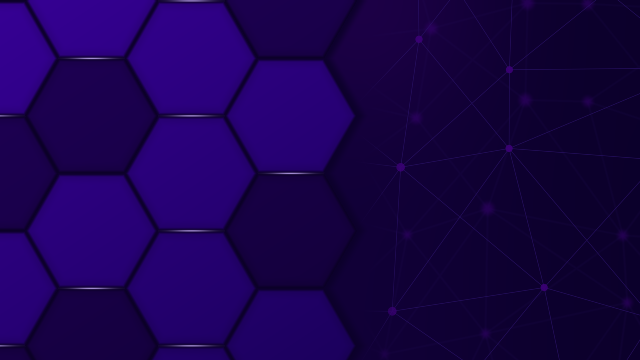
Give the GLSL for this background, as a Shadertoy shader.

```glsl
// Violet hexagon panels on the left, a faint web of linked nodes on the dark right side.

const float APOTHEM = 0.1597;
const vec2 HEX_STEP = vec2(0.2766, 0.3194);
const vec2 HEX_ORIGIN = vec2(-0.022, 0.199);
const float LAST_COLUMN = 3.0;
const vec3 GROOVE = vec3(0.045, 0.0, 0.165);
const vec3 GLINT = vec3(0.72, 0.62, 0.92);
const vec3 NODE = vec3(0.23, 0.0, 0.46);
const vec3 LINK = vec3(0.16, 0.07, 0.40);

float hash(vec2 p) {
    return fract(sin(dot(p, vec2(127.1, 311.7))) * 43758.5453);
}

float segmentDistance(vec2 p, vec2 a, vec2 b) {
    vec2 ab = b - a;
    return length(p - a - ab * clamp(dot(p - a, ab) / dot(ab, ab), 0.0, 1.0));
}

// Hexagons with flat tops
float slantDistance(vec2 q) {
    return dot(abs(q), vec2(0.866, 0.5)) - APOTHEM;
}

float hexDistance(vec2 q) {
    return max(abs(q.y) - APOTHEM, slantDistance(q));
}

vec2 hexCenter(vec2 id) {
    return HEX_ORIGIN + HEX_STEP * (id - vec2(0.0, 0.5 * mod(id.x, 2.0)));
}

vec2 hexCell(vec2 p) {
    vec2 best = vec2(0.0);
    float nearest = 1e3;
    float column = floor((p.x - HEX_ORIGIN.x) / HEX_STEP.x);
    for (int i = 0; i < 2; i++) {
        float x = column + float(i);
        float row = (p.y - HEX_ORIGIN.y) / HEX_STEP.y + 0.5 * mod(x, 2.0);
        vec2 id = vec2(x, floor(row + 0.5));
        float d = hexDistance(p - hexCenter(id));
        if (d < nearest) { nearest = d; best = id; }
    }
    return best;
}

// Raised panels alternate by row, except for one fully raised column
float isRaised(vec2 id) {
    float shift = id.x == 1.0 ? 1.0 : 0.0;
    return id.x == 2.0 || mod(id.y + shift, 2.0) < 0.5 ? 1.0 : 0.0;
}

vec3 panelColor(vec2 p, vec2 id) {
    vec2 q = p - hexCenter(id);
    float light = clamp(0.6 * p.y + 0.4 * (1.0 - p.x), 0.0, 1.0);
    vec3 sunken = mix(vec3(0.07, 0.0, 0.22), vec3(0.12, 0.0, 0.34), light);
    vec3 raised = mix(vec3(0.105, 0.0, 0.36), vec3(0.21, 0.0, 0.58), light);
    vec3 color = mix(sunken, raised, isRaised(id));
    float d = hexDistance(q);
    color = mix(color, GROOVE, 0.9 * smoothstep(-0.011, -0.001, d));
    color *= 1.0 - 0.12 * smoothstep(-0.035, 0.0, d);

    // Glint under each raised panel, shared by the cells on both sides
    vec2 owner = id + vec2(0.0, step(0.0, q.y));
    float across = (abs(q.y) - APOTHEM) / 0.0022;
    float along = q.x / 0.052;
    float glint = exp(-across * across - along * along);
    return mix(color, GLINT, 0.9 * glint * isRaised(owner));
}

// Node web on a jittered grid; blur softens and dims the links
vec2 nodePosition(vec2 cell, float seed) {
    vec2 jitter = vec2(hash(cell + seed), hash(cell + seed + 17.3)) - 0.5;
    return cell + 0.55 * jitter;
}

vec2 web(vec2 p, vec2 origin, vec2 spacing, float seed, float blur) {
    vec2 base = floor((p - origin) / spacing + 0.5);
    float nodes = 0.0, links = 0.0;
    float width = 0.0022 + 0.3 * blur;
    for (int i = -1; i <= 1; i++)
    for (int j = -1; j <= 1; j++) {
        vec2 cell = base + vec2(i, j);
        vec2 a = origin + spacing * nodePosition(cell, seed);
        float radius = mix(0.010, 0.017, hash(cell + seed + 5.1));
        nodes = max(nodes, 1.0 - smoothstep(radius - 0.002 - blur, radius + 0.001 + blur, length(p - a)));
        for (int k = 0; k < 4; k++) {
            vec2 stride = k == 3 ? vec2(0.0, 1.0) : vec2(1.0, k - 1);
            vec2 b = origin + spacing * nodePosition(cell + stride, seed);
            float present = step(0.25, hash(cell + stride * 3.7 + seed));
            float line = 1.0 - smoothstep(0.0, width, segmentDistance(p, a, b));
            links = max(links, line * present);
        }
    }
    return vec2(nodes, links);
}

vec3 backdropColor(vec2 p) {
    vec3 color = mix(vec3(0.065, 0.0, 0.215), vec3(0.045, 0.0, 0.17), smoothstep(0.95, 1.75, p.x));
    color += vec3(0.045, 0.0, 0.06) * exp(-9.0 * dot(p - vec2(1.02, 1.0), p - vec2(1.02, 1.0)));
    float fade = smoothstep(0.98, 1.14, p.x);
    vec2 far = fade * web(p, vec2(1.14, 0.08), vec2(0.27, 0.29), 8.0, 0.010);
    vec2 near = fade * web(p, vec2(1.15, 0.201), vec2(0.36, 0.347), 3.0, 0.0);
    color = mix(color, LINK, 0.12 * far.y);
    color = mix(color, NODE, 0.45 * far.x);
    color = mix(color, LINK, 0.65 * near.y);
    return mix(color, NODE, 0.9 * near.x);
}

void mainImage(out vec4 fragColor, in vec2 fragCoord) {
    vec2 p = fragCoord / iResolution.y;
    vec2 id = hexCell(p);
    vec3 color;
    if (id.x <= LAST_COLUMN) {
        color = panelColor(p, id);
    } else {
        // Panels cast a soft edge onto the backdrop
        vec2 q = p - hexCenter(id);
        float edge = smoothstep(-0.03, -0.001, slantDistance(q)) * step(q.x, 0.0);
        edge *= step(id.x, LAST_COLUMN + 1.0);
        color = mix(backdropColor(p), GROOVE, 0.9 * edge);
    }
    fragColor = vec4(color, 1.0);
}
```
